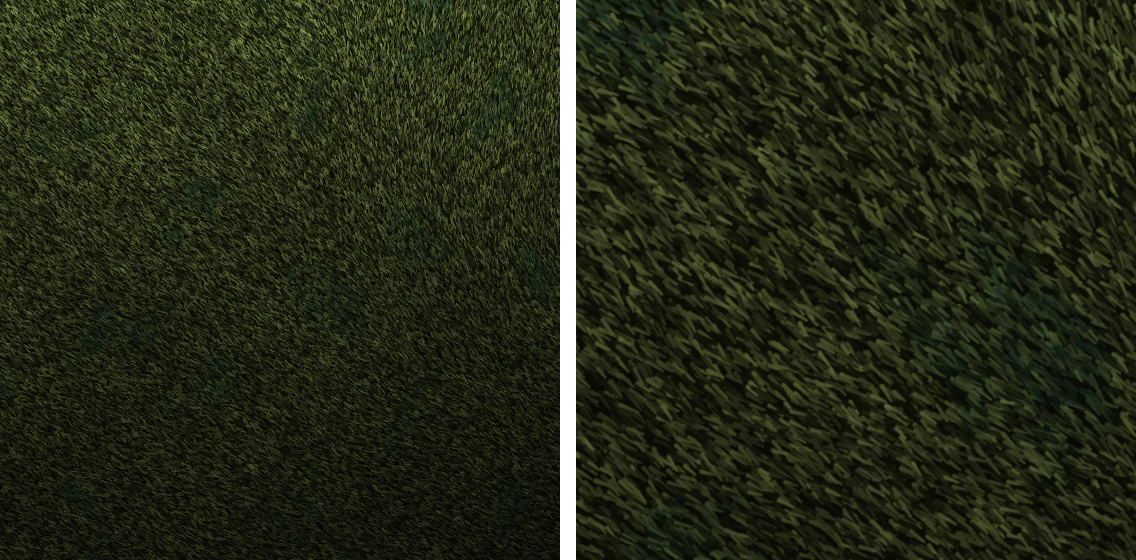
Left: the whole. Right: its middle third, enlarged.
A Shadertoy shader for this texture:

```glsl
// Dim, dense turf of short combed blades, lit from the top edge.
// Jittered grid cells each hold one tapered blade; stacked layers cover the
// soil, and layered sines add clumps, cool patches and uneven light.

#define LAYERS 8
#define CELLS 90.0
#define HALF_LENGTH 0.0054
#define HALF_WIDTH 0.0013
#define SOFTNESS 0.0009
#define ANGLE_SPREAD 0.8
#define SOIL vec3(0.040, 0.053, 0.018)
#define BLADE_DARK vec3(0.050, 0.066, 0.021)
#define BLADE_LIGHT vec3(0.335, 0.372, 0.185)
#define COOL_TINT vec3(0.075, 0.155, 0.115)

vec3 hash3(vec2 p) {
    vec3 q = fract(p.xyx * vec3(0.1031, 0.1030, 0.0973));
    q += dot(q, q.yxz + 33.33);
    return fract((q.xxy + q.yzz) * q.zyx);
}

// Warped and rotated sines, roughly -1 to 1
float layeredSines(vec2 p) {
    float sum = 0.0, weight = 0.5;
    for (int i = 0; i < 4; i++) {
        p += 0.8 * sin(p.yx * 0.7 + float(i) * 1.9);
        sum += weight * sin(p.x) * cos(p.y);
        p = mat2(0.74, 0.67, -0.67, 0.74) * p * 1.7 + 3.1;
        weight *= 0.65;
    }
    return sum;
}

// Blades fall to the lower right and stand upright in the upper right
float combAngle(vec2 uv) {
    float upright = smoothstep(0.4, 0.85, uv.x) * smoothstep(0.25, 0.8, uv.y);
    return -0.45 - 0.4 * uv.y - 0.85 * upright + 0.15 * layeredSines(uv * 14.0);
}

float lightLevel(vec2 uv) {
    float fall = 0.6 + 0.9 * pow(clamp(uv.y, 0.0, 1.0), 1.3);
    float corner = 0.15 * smoothstep(0.5, 1.0, uv.x) * (1.0 - uv.y);
    float patches = 1.0 + 0.12 * layeredSines(uv * 11.0 + 5.0);
    float clumps = 1.0 + 0.28 * layeredSines(uv * 95.0);
    return (fall - corner) * patches * clumps;
}

// Coverage of one blade lying along the x axis, narrowing to its tip
float bladeCover(vec2 p, float size) {
    float reach = HALF_LENGTH * size;
    float along = clamp(p.x, -reach, reach);
    float width = HALF_WIDTH * mix(1.0, 0.5, 0.5 + 0.5 * along / reach);
    float edge = max(SOFTNESS, 0.5 / iResolution.y);
    float d = length(p - vec2(along, 0.0)) - width;
    return 1.0 - smoothstep(-edge, edge, d);
}

vec3 bladeColor(vec3 rnd, float cool) {
    vec3 color = mix(BLADE_DARK, BLADE_LIGHT, pow(rnd.x, 1.3));
    color += vec3(-0.006, -0.008, 0.034) * smoothstep(0.5, 1.0, rnd.y) * rnd.x;
    return mix(color, COOL_TINT, cool * rnd.z);
}

void mainImage(out vec4 fragColor, in vec2 fragCoord) {
    vec2 uv = fragCoord / iResolution.y;
    float angle = combAngle(uv);
    float cool = 0.75 * smoothstep(0.25, 0.75, layeredSines(uv * 17.0 + 8.0));
    vec3 color = SOIL;

    // Paint the blades layer by layer
    for (int layer = 0; layer < LAYERS; layer++) {
        vec2 shift = hash3(vec2(float(layer), 7.0)).xy;
        vec2 grid = uv * CELLS + shift;
        for (int j = -1; j <= 1; j++) {
            for (int i = -1; i <= 1; i++) {
                vec2 cell = floor(grid) + vec2(float(i), float(j));
                vec2 seed = cell + float(layer) * vec2(131.0, 57.0);
                vec3 place = hash3(seed + 11.0);
                vec3 look = hash3(seed + 419.0);
                vec2 offset = (grid - cell - place.xy) / CELLS;
                float a = angle + ANGLE_SPREAD * (place.z - 0.5);
                vec2 axis = vec2(cos(a), sin(a));
                vec2 local = vec2(dot(offset, axis), dot(offset, vec2(-axis.y, axis.x)));
                float cover = bladeCover(local, mix(0.6, 1.0, look.z));
                color = mix(color, bladeColor(look, cool), 0.92 * cover);
            }
        }
    }

    fragColor = vec4(color * lightLevel(uv), 1.0);
}
```
